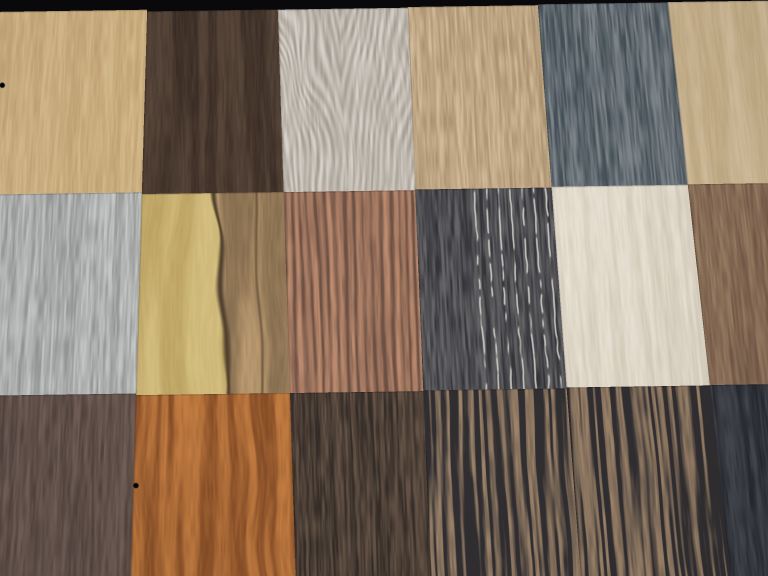
Reproduce this texture procedurally as a WebGL 1 fragment shader.

```glsl
precision highp float;
// Three rows of six wood veneer sheets, fanning out slightly towards the bottom.
// Each sheet mixes a light and a dark tone by stretched noise (stripes and pores);
// a few add their own figure: arches, a bark line, ribbons or chalky streaks.
uniform vec2 u_resolution;

const float ASPECT = 1.3333;
const float COLS = 6.0;
const vec2 FIRST_SEAM = vec2(0.256, 0.227);    // x of first seam at top, bottom
const vec2 SHEET_WIDTH = vec2(0.2257, 0.2604); // sheet width at top, bottom
const vec3 ROW_TOP = vec3(0.022, 0.339, 0.688);
const float ROW_TILT = 0.0145;
const float ROW_JITTER = 0.006;
const float SEAM_SHADOW = 0.2;
const float SEAM_SIZE = 0.003;
const vec2 PORE_FREQ = vec2(85.0, 10.0);
const float RIBBONS = 15.0;
const float LANES = 11.5;
const vec3 BACKDROP = vec3(0.035, 0.035, 0.045);
const vec3 CHALK = vec3(0.76, 0.75, 0.73);
const vec3 HEARTWOOD = vec3(0.62, 0.51, 0.37);
const vec3 BARK = vec3(0.31, 0.25, 0.18);

float hash(vec2 p) {
  vec3 q = fract(p.xyx * 0.1031);
  q += dot(q, q.yzx + 33.33);
  return fract((q.x + q.y) * q.z);
}

float noise(vec2 p) {
  vec2 i = floor(p), f = fract(p);
  f = f * f * (3.0 - 2.0 * f);
  return mix(mix(hash(i), hash(i + vec2(1, 0)), f.x),
             mix(hash(i + vec2(0, 1)), hash(i + vec2(1, 1)), f.x), f.y);
}

// Seam k at depth y; the second seam leans a little more than the others.
float seamX(float k, float y) {
  float lean = abs(k - 2.0) < 0.5 ? 0.026 * y : 0.0;
  return mix(FIRST_SEAM.x, FIRST_SEAM.y, y) + (k - 1.0) * mix(SHEET_WIDTH.x, SHEET_WIDTH.y, y) + lean;
}

// Light tone, dark tone and grain: stripe frequency, stripe and pore amount, warp.
void species(float id, out vec3 light, out vec3 dark, out vec4 grain) {
  if (id < 0.5) { light = vec3(.84, .74, .56); dark = vec3(.74, .62, .44); grain = vec4(34, .3, .6, .01); }
  else if (id < 1.5) { light = vec3(.35, .28, .23); dark = vec3(.22, .17, .14); grain = vec4(16, .5, .5, .04); }
  else if (id < 2.5) { light = vec3(.83, .81, .78); dark = vec3(.64, .61, .57); grain = vec4(20, .1, .6, .05); }
  else if (id < 3.5) { light = vec3(.82, .73, .60); dark = vec3(.66, .56, .43); grain = vec4(44, .3, .8, .01); }
  else if (id < 4.5) { light = vec3(.49, .52, .54); dark = vec3(.27, .31, .34); grain = vec4(52, .4, .9, .01); }
  else if (id < 5.5) { light = vec3(.83, .75, .62); dark = vec3(.75, .66, .51); grain = vec4(14, .5, .5, .02); }
  else if (id < 6.5) { light = vec3(.77, .78, .77); dark = vec3(.58, .59, .59); grain = vec4(44, .4, .8, .01); }
  else if (id < 7.5) { light = vec3(.83, .75, .51); dark = vec3(.72, .62, .37); grain = vec4(10, .6, .3, .09); }
  else if (id < 8.5) { light = vec3(.73, .54, .43); dark = vec3(.42, .31, .26); grain = vec4(44, .3, .4, .02); }
  else if (id < 9.5) { light = vec3(.39, .39, .40); dark = vec3(.20, .20, .22); grain = vec4(56, .4, 1, .01); }
  else if (id < 10.5) { light = vec3(.92, .89, .84); dark = vec3(.82, .79, .72); grain = vec4(36, .4, .5, .01); }
  else if (id < 11.5) { light = vec3(.60, .49, .39); dark = vec3(.45, .35, .28); grain = vec4(40, .4, .8, .01); }
  else if (id < 12.5) { light = vec3(.44, .37, .34); dark = vec3(.32, .26, .24); grain = vec4(46, .4, .8, .01); }
  else if (id < 13.5) { light = vec3(.75, .48, .25); dark = vec3(.52, .30, .15); grain = vec4(26, .7, .4, .06); }
  else if (id < 14.5) { light = vec3(.39, .32, .27); dark = vec3(.20, .17, .15); grain = vec4(54, .5, .8, .01); }
  else if (id < 16.5) { light = vec3(.61, .51, .41); dark = vec3(.19, .18, .19); grain = vec4(48, 1, .4, .02); }
  else { light = vec3(.27, .28, .31); dark = vec3(.15, .16, .19); grain = vec4(36, .5, .7, .01); }
}

// p.x runs right and p.y down, both in canvas heights.
vec3 sheets(vec2 p) {
  float col = 0.0;
  for (int k = 1; k < 6; k++) col += step(seamX(float(k), p.y), p.x);
  float left = seamX(col, p.y), width = seamX(col + 1.0, p.y) - left;
  float y = p.y + ROW_TILT * p.x + ROW_JITTER * (hash(vec2(col, 3.0)) - 0.5);
  if (y < ROW_TOP.x) return BACKDROP;
  float row = step(ROW_TOP.y, y) + step(ROW_TOP.z, y);
  float top = row < 0.5 ? ROW_TOP.x : row < 1.5 ? ROW_TOP.y : ROW_TOP.z;
  float id = row * COLS + col;
  float u = (p.x - left) / width, v = (y - top) * 3.0;

  // Grain common to all species
  vec3 light, dark;
  vec4 grain;
  species(id, light, dark, grain);
  float seed = id * 17.0 + 5.0;
  float w = u + grain.w * (noise(vec2(u * 4.0, v * 2.5) + seed) - 0.5);
  float stripe = smoothstep(0.28, 0.72, noise(vec2(w * grain.x, v * 0.9) + seed));
  float pore = noise(vec2(w, v) * PORE_FREQ + seed * 3.0);
  float tone = 0.5 + grain.y * (stripe - 0.5) + grain.z * (pore - 0.5);

  // Fine arches on the limed sheet
  if (id == 2.0) {
    float arch = v * 4.0 + 15.0 * abs(w - 0.48) + 2.0 * noise(vec2(u * 5.0, v * 3.0));
    tone += 0.4 * (noise(vec2(u * 14.0, v * 9.0)) + 0.1) * sin(8.0 * arch);
  }
  // Regular ribbons on the red sheet, narrow and dark
  if (id == 8.0) {
    float ribbon = 0.5 + 0.5 * sin(6.2832 * (w * RIBBONS + 0.7 * noise(vec2(u * 6.0, v * 0.8))));
    tone += 0.25 - 0.65 * ribbon * ribbon;
  }
  // Sparse light bands on the zebra sheets
  if (id > 14.5 && id < 16.5) tone -= 0.14;
  vec3 color = mix(dark, light, clamp(tone, 0.0, 1.0));

  // Heartwood behind a wavering bark line that thins and swells
  if (id == 7.0) {
    float edge = u - 0.53 - 0.07 * (noise(vec2(v * 4.0, 8.0)) - 0.5) - 0.04 * v;
    color = mix(color, HEARTWOOD * (0.8 + 0.4 * tone), smoothstep(-0.01, 0.01, edge));
    float swell = 0.015 + 0.03 * noise(vec2(v * 6.0, 4.0));
    float bark = 1.0 - smoothstep(0.0, swell, abs(edge));
    float vein = 1.0 - smoothstep(0.0, 0.02, abs(w - 0.79));
    color = mix(color, BARK, max(bark, vein * 0.6));
  }
  // Worn chalky streaks on the charcoal sheet
  if (id == 9.0) {
    float lane = u * LANES + 0.5 * noise(vec2(v * 3.0, 2.0)) + 0.12 * noise(vec2(u * 9.0, v * 20.0));
    float line = 1.0 - smoothstep(0.02, 0.12, abs(fract(lane) - 0.5));
    float worn = smoothstep(0.1, 0.55, noise(vec2(floor(lane) * 7.0, v * 24.0)));
    color = mix(color, CHALK, line * worn * step(0.36, u));
  }

  // Overlap shadows, punched holes and soft overhead light
  float seam = min(col > 0.5 ? u * width : 1.0, y - top);
  color *= 1.0 - SEAM_SHADOW * (1.0 - smoothstep(0.0, SEAM_SIZE, seam));
  float hole = min(length(p - vec2(0.004, 0.148)), length(p - vec2(0.236, 0.843)));
  color *= smoothstep(0.003, 0.006, hole);
  return color * (1.02 - 0.1 * dot(p - vec2(0.6, 0.4), p - vec2(0.6, 0.4)));
}

void main() {
  vec3 sum = vec3(0.0);
  for (int i = 0; i < 9; i++) { // 3 x 3 samples smooth every edge
    vec2 offset = (vec2(mod(float(i), 3.0), floor(float(i) / 3.0)) - 1.0) / 3.0;
    vec2 uv = (gl_FragCoord.xy + offset) / u_resolution;
    sum += sheets(vec2(uv.x * ASPECT, 1.0 - uv.y));
  }
  gl_FragColor = vec4(sum / 9.0, 1.0);
}
```
